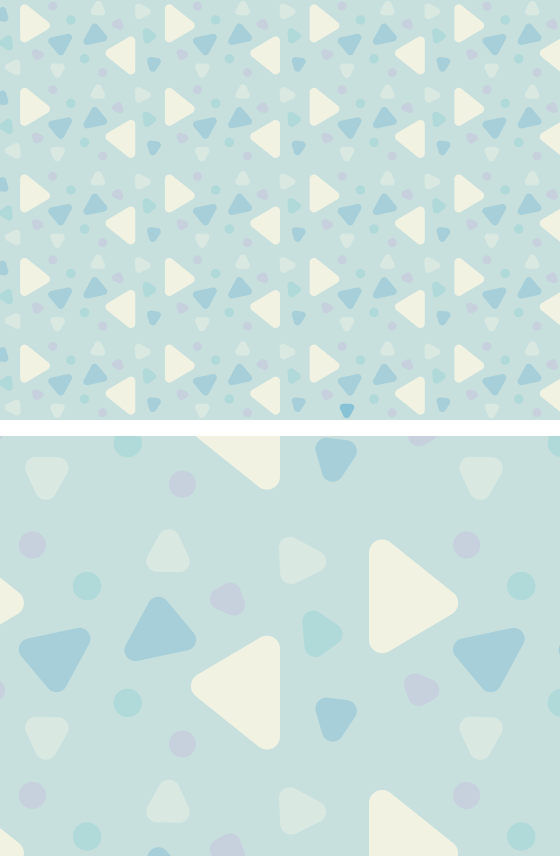
Top, the full canvas; bottom, a detail of the centre.
A Shadertoy shader for this pattern:

```glsl
// Pastel repeat of rounded triangles, pebbles and dots on pale aqua.

// Layout, in units where the canvas is 576 high (y runs downward)
const float CANVAS_HEIGHT = 576.0;
const float COLUMN_STEP = 198.5;
const float ROW_PAIR_STEP = 233.3;          // two rows, slightly uneven
const float SECOND_ROW = 114.5;             // start of the lower row of a pair
const float MOTIF_LEFT = 8.0;
const float STRIP_LEFT = 100.0;
const vec2 MOTIF_CENTER = vec2(106.6, 54.0);
const vec2 ACCENT_CELL = vec2(2.0, 4.0);    // column, row of the odd pebble

// Corner radii
const float LARGE_CORNER = 6.0;
const float SMALL_CORNER = 5.0;

// Palette
const vec3 AQUA = vec3(0.78, 0.88, 0.87);
const vec3 CREAM = vec3(0.95, 0.95, 0.89);
const vec3 BLUE = vec3(0.65, 0.81, 0.85);
const vec3 PALE = vec3(0.85, 0.91, 0.88);
const vec3 LILAC = vec3(0.78, 0.82, 0.87);
const vec3 TEAL = vec3(0.69, 0.85, 0.85);
const vec3 ACCENT = vec3(0.53, 0.76, 0.84);

float cross2(vec2 a, vec2 b) { return a.x * b.y - a.y * b.x; }

float segmentDistance(vec2 p, vec2 a, vec2 b) {
    vec2 e = b - a;
    return length(p - a - e * clamp(dot(p - a, e) / dot(e, e), 0.0, 1.0));
}

// Signed distance to a triangle grown by radius r
float roundedTriangle(vec2 p, vec2 a, vec2 b, vec2 c, float r) {
    float d = min(segmentDistance(p, a, b),
              min(segmentDistance(p, b, c), segmentDistance(p, c, a)));
    float winding = sign(cross2(b - a, c - a));
    float inside = min(cross2(b - a, p - a) * winding,
                   min(cross2(c - b, p - b) * winding,
                       cross2(a - c, p - c) * winding));
    return (inside > 0.0 ? -d : d) - r;
}

float dotDistance(vec2 p, vec2 center, float r) { return length(p - center) - r; }

void paint(inout vec3 color, vec3 ink, float d, float pixel) {
    color = mix(color, ink, clamp(0.5 - d / pixel, 0.0, 1.0));
}

// Half of the point-symmetric motif
void paintHalfMotif(inout vec3 color, vec2 p, vec3 pebbleInk, float pixel) {
    paint(color, CREAM, roundedTriangle(p, vec2(33.7, 12.0), vec2(33.7, 52.0),
          vec2(62.4, 35.0), LARGE_CORNER), pixel);
    paint(color, BLUE, roundedTriangle(p, vec2(71.1, 56.2), vec2(93.8, 51.4),
          vec2(83.3, 70.8), SMALL_CORNER), pixel);
    paint(color, pebbleInk, roundedTriangle(p, vec2(74.0, 92.0), vec2(83.8, 92.2),
          vec2(78.5, 101.7), SMALL_CORNER), pixel);
    paint(color, LILAC, roundedTriangle(p, vec2(48.7, 72.2), vec2(54.8, 74.8),
          vec2(50.5, 77.2), SMALL_CORNER), pixel);
    paint(color, LILAC, dotDistance(p, vec2(72.3, 8.5), 6.2), pixel);
    paint(color, TEAL, dotDistance(p, vec2(97.3, 27.3), 6.5), pixel);
}

// Three pebbles standing between neighbouring motifs
void paintPebbleStrip(inout vec3 color, vec2 p, float pixel) {
    paint(color, PALE, roundedTriangle(p, vec2(190.0, 9.8), vec2(201.6, 16.0),
          vec2(190.6, 21.4), SMALL_CORNER), pixel);
    paint(color, TEAL, roundedTriangle(p, vec2(200.7, 43.5), vec2(209.1, 49.3),
          vec2(201.7, 54.7), SMALL_CORNER), pixel);
    paint(color, BLUE, roundedTriangle(p, vec2(206.7, 83.3), vec2(215.6, 84.4),
          vec2(209.6, 93.4), SMALL_CORNER), pixel);
}

void mainImage(out vec4 fragColor, in vec2 fragCoord) {
    float pixel = CANVAS_HEIGHT / iResolution.y;
    vec2 p = vec2(fragCoord.x, iResolution.y - fragCoord.y) * pixel;

    // Rows come in uneven pairs
    float pair = floor(p.y / ROW_PAIR_STEP);
    float y = p.y - pair * ROW_PAIR_STEP;
    float lower = step(SECOND_ROW, y);
    y -= lower * SECOND_ROW;
    float row = 2.0 * pair + lower;

    // Motif and its half-turn copy
    vec3 color = AQUA;
    float column = floor((p.x - MOTIF_LEFT) / COLUMN_STEP);
    vec2 local = vec2(p.x - column * COLUMN_STEP, y);
    bool isAccent = all(equal(vec2(column, row), ACCENT_CELL));
    for (int turn = 0; turn < 2; turn++) {
        vec3 pebbleInk = isAccent && turn == 0 ? ACCENT : PALE;
        paintHalfMotif(color, local, pebbleInk, pixel);
        local = 2.0 * MOTIF_CENTER - local;
    }

    // Pebble strips; the one at the left border is turned half round
    float strip = floor((p.x - STRIP_LEFT) / COLUMN_STEP);
    vec2 stripLocal = vec2(p.x - strip * COLUMN_STEP, y);
    if (strip < 0.0) {
        vec2 stripCenter = MOTIF_CENTER + vec2(0.5 * COLUMN_STEP, 0.0);
        stripLocal = 2.0 * stripCenter - stripLocal;
    }
    paintPebbleStrip(color, stripLocal, pixel);

    fragColor = vec4(color, 1.0);
}
```
